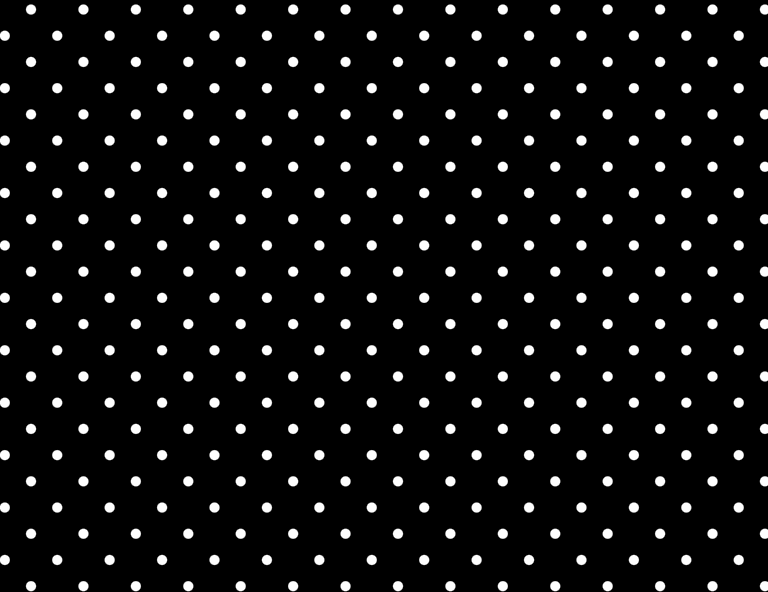
This pattern is drawn by a WebGL 1 fragment shader. Its source:

```glsl
precision mediump float;
// White polka dots on black, set in a staggered (quincunx) grid.
// Each square cell holds one dot at its corner lattice and one at its centre;
// the nearer of the two lattices gives the distance to the closest dot.

uniform vec2 u_resolution;

// Lengths are fractions of the canvas width, measured from the top left.
const float CELLS_ACROSS = 14.65;               // grid cells per canvas width
const vec2  FIRST_DOT    = vec2(0.0404, 0.0124); // centre of the top left dot
const float DOT_RADIUS   = 0.0066;
const float EDGE_PIXELS  = 1.2;                 // width of the smoothed edge
const vec3  GROUND_COLOR = vec3(0.0);
const vec3  DOT_COLOR    = vec3(0.996);

// Distance, in cells, to the nearest point of the integer lattice.
float latticeDistance(vec2 p) {
  return length(fract(p + 0.5) - 0.5);
}

// Distance to the edge of the nearest dot, negative inside.
float dotDistance(vec2 position) {
  vec2 cell = (position - FIRST_DOT) * CELLS_ACROSS;
  float nearest = min(latticeDistance(cell), latticeDistance(cell + 0.5));
  return nearest / CELLS_ACROSS - DOT_RADIUS;
}

void main() {
  // Square units with y running down from the top edge.
  vec2 fromTop = vec2(gl_FragCoord.x, u_resolution.y - gl_FragCoord.y);
  vec2 position = fromTop / u_resolution.x;

  float edge = EDGE_PIXELS / u_resolution.x;
  float coverage = clamp(0.5 - dotDistance(position) / edge, 0.0, 1.0);

  gl_FragColor = vec4(mix(GROUND_COLOR, DOT_COLOR, coverage), 1.0);
}
```
